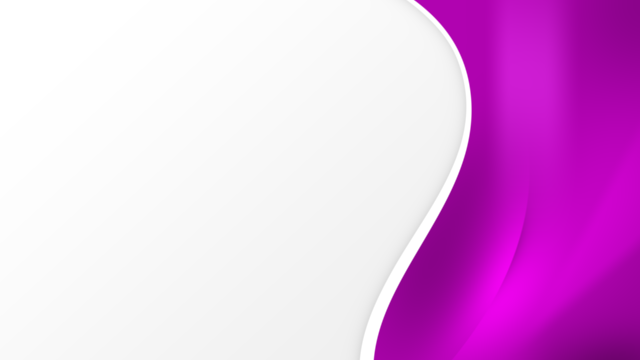
This background is drawn by a Shadertoy shader. Its source:

```glsl
// Soft elliptical spot, 1 at its centre, tilted by an angle
float glow(vec2 p, vec2 centre, vec2 radius, float angle) {
    float c = cos(angle), s = sin(angle);
    vec2 q = mat2(c, -s, s, c) * (p - centre) / radius;
    return exp(-dot(q, q));
}

// Horizontal position of the S-shaped border at height y
float borderX(float y) {
    float t = y - 0.694, t2 = t * t;
    float bend = t > 0.0 ? 1.2 + 5.4 * t2 : 1.22 - 1.68 * t2 + 0.66 * t2 * t2;
    return 1.31 - bend * t2;
}

// White panel, slightly greyer towards the lower right
vec3 panelColor(vec2 p) {
    float slope = 0.55 * p.x + 0.6 * (1.0 - p.y);
    return vec3(1.0 - 0.065 * smoothstep(0.1, 1.35, slope));
}

// Folded purple silk
vec3 silkColor(vec2 p) {
    float light = 0.69;

    // Broad shades
    light -= 0.15 * glow(p, vec2(1.80, 0.98), vec2(0.24, 0.26), 0.0);
    light -= 0.15 * glow(p, vec2(1.19, 0.25), vec2(0.13, 0.25), -0.4);
    light -= 0.07 * glow(p, vec2(1.31, 0.50), vec2(0.08, 0.18), -0.3);

    // Pale upright band
    float band = smoothstep(1.34, 1.42, p.x) * (1.0 - smoothstep(1.51, 1.62, p.x));
    band *= glow(p, vec2(1.47, 0.79), vec2(0.5, 0.27), 0.0);
    light += 0.13 * band;

    // Diagonal sheen with a firmer upper edge
    float sheenEdge = p.x - (1.42 + 0.58 * p.y - 0.05 * p.y * p.y);
    float sheen = glow(p, vec2(1.66, 0.43), vec2(0.17, 0.36), -0.5);
    light += sheen * (0.07 + 0.05 * smoothstep(-0.02, 0.03, sheenEdge));

    // Bright crease, lit on both sides of a thin dark line
    float crease = p.x - (1.255 + 0.82 * p.y - 0.78 * p.y * p.y);
    float onRight = smoothstep(-0.003, 0.004, crease);
    float leftLight = 0.25 * exp(-pow(crease / 0.085, 2.0) - pow((p.y - 0.22) / 0.19, 2.0));
    float rightLight = 0.24 * exp(-pow(crease / 0.15, 2.0) - pow((p.y - 0.16) / 0.19, 2.0));
    light += mix(leftLight, rightLight, onRight);
    light -= 0.17 * onRight * exp(-max(crease, 0.0) / 0.018 - pow((p.y - 0.30) / 0.11, 2.0));

    // Shaded fold in the lower right corner
    float fold = 0.086 + 0.85 * (p.x - 1.48) - p.y;
    light -= 0.09 * smoothstep(-0.02, 0.05, fold) * smoothstep(1.36, 1.56, p.x);
    light -= 0.19 * glow(p, vec2(1.70, -0.03), vec2(0.20, 0.10), 0.15);

    return vec3(light, 0.01 + 0.10 * band, light + 0.02 * band);
}

void mainImage(out vec4 fragColor, in vec2 fragCoord) {
    vec2 p = fragCoord / iResolution.y;
    float pixel = 1.0 / iResolution.y;

    // Approximate distance to the border, positive on the silk side
    float slope = (borderX(p.y + 0.002) - borderX(p.y - 0.002)) / 0.004;
    float steep = inversesqrt(1.0 + slope * slope);
    float border = (p.x - borderX(p.y)) * steep;

    // White strip, widening downwards
    float strip = mix(0.014, 0.039, smoothstep(0.75, 0.25, p.y));
    strip += 0.007 * smoothstep(0.85, 1.0, p.y);
    float inner = border + strip * steep;

    // Panel with a soft shadow along the strip
    vec3 color = panelColor(p);
    color -= 0.09 * exp(min(inner, 0.0) / 0.014);

    color = mix(color, vec3(1.0), smoothstep(-pixel, pixel, inner));
    color = mix(color, silkColor(p), smoothstep(-pixel, pixel, border));
    fragColor = vec4(clamp(color, 0.0, 1.0), 1.0);
}
```
